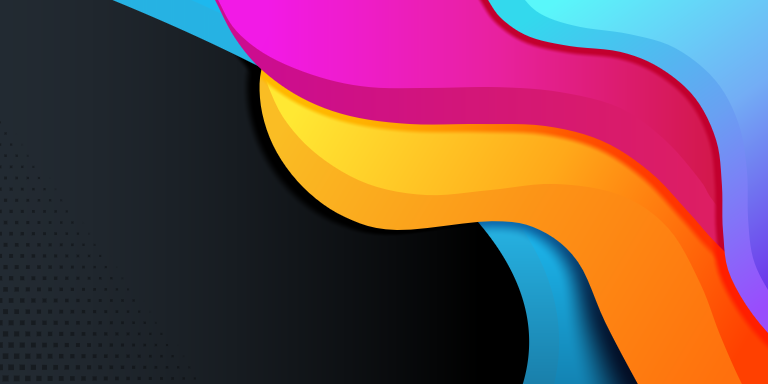
A Shadertoy shader for this background:

```glsl
// Layered wavy ribbons in pink, yellow and violet over a dark dotted backdrop.
#define KNOTS 14            // control points per ribbon edge
#define STEPS 6             // straight pieces per curve span
#define DOT_PITCH 2.9       // spacing of the halftone dots
#define DOT_DIM 0.66        // brightness kept inside a dot
#define SLATE vec3(0.135, 0.165, 0.195)
#define PINK_SHADOW 2.6     // shadow reach, in hundredths of the height
#define VIOLET_SHADOW 2.6

// Ribbon edges, in hundredths of the canvas height
const vec2 YELLOW_EDGE[KNOTS] = vec2[KNOTS](
    vec2(78.1, 100), vec2(69.3, 85.7), vec2(67.7, 74.5), vec2(71.1, 62.2),
    vec2(78.9, 51.3), vec2(89.8, 43.5), vec2(103.4, 40.1), vec2(128.1, 42.4),
    vec2(140.6, 40.1), vec2(150.5, 31.8), vec2(157.6, 16.1), vec2(166.1, 0),
    vec2(173, -12), vec2(215, -60));
const vec2 YELLOW_CORE[KNOTS] = vec2[KNOTS](
    vec2(68.5, 81), vec2(73.7, 69.5), vec2(82.8, 59.6), vec2(95.8, 52.1),
    vec2(111.2, 49.2), vec2(127.6, 50.5), vec2(144.5, 52.1), vec2(161.5, 49.2),
    vec2(174, 40.6), vec2(182.3, 26.3), vec2(187.5, 12.8), vec2(193.2, 0),
    vec2(199, -10), vec2(212, -40));
const vec2 PINK_EDGE[KNOTS] = vec2[KNOTS](
    vec2(50.8, 110.4), vec2(56, 100), vec2(61.2, 90.1), vec2(68.2, 81.8),
    vec2(78.6, 74.5), vec2(91.1, 69.8), vec2(106.8, 67.7), vec2(125, 67.7),
    vec2(141.9, 67.2), vec2(156.8, 63.3), vec2(169.3, 55.2), vec2(179.7, 44.3),
    vec2(188.8, 34.4), vec2(215, 10));
const vec2 PINK_CORE[KNOTS] = vec2[KNOTS](
    vec2(52, 110), vec2(56.8, 100), vec2(61.5, 92), vec2(70.3, 85.2),
    vec2(83.3, 79.9), vec2(96.4, 77.3), vec2(112, 77.1), vec2(130, 77.3),
    vec2(146, 76), vec2(161.5, 71.9), vec2(173.2, 63.5), vec2(182.3, 53.1),
    vec2(188.3, 44.5), vec2(215, 15));
const vec2 VIOLET_EDGE[KNOTS] = vec2[KNOTS](
    vec2(122.4, 109), vec2(127.1, 100), vec2(131, 94.8), vec2(138, 90.4),
    vec2(148.4, 88), vec2(161.5, 86.5), vec2(171.9, 82.3), vec2(181, 74.5),
    vec2(186.5, 63.5), vec2(188, 51.8), vec2(188.3, 39.6), vec2(190.4, 27.6),
    vec2(200, 13.3), vec2(216, 0));
const vec2 VIOLET_CORE[KNOTS] = vec2[KNOTS](
    vec2(131.5, 108), vec2(136.7, 100), vec2(141.9, 95.8), vec2(151, 93),
    vec2(164, 91.1), vec2(175.8, 87.5), vec2(186.2, 79.2), vec2(192.2, 68.2),
    vec2(194.5, 55.7), vec2(194.8, 43.2), vec2(196.1, 32.8), vec2(200, 24.5),
    vec2(205.7, 16.7), vec2(217, 5));

vec2 catmullRom(vec2 a, vec2 b, vec2 c, vec2 d, float t) {
    return b + 0.5 * t * (c - a + t * (2.0 * a - 5.0 * b + 4.0 * c - d
             + t * (3.0 * (b - c) + d - a)));
}

// Signed distance to a spline; negative where a downward ray crosses it an odd number of times
float splineDistance(vec2 p, vec2 k[KNOTS]) {
    float nearest = 1e6, side = 1.0;
    vec2 a = k[0];
    for (int i = 0; i < KNOTS - 1; i++) {
        for (int j = 1; j <= STEPS; j++) {
            vec2 b = catmullRom(k[max(i - 1, 0)], k[i], k[i + 1],
                                k[min(i + 2, KNOTS - 1)], float(j) / float(STEPS));
            vec2 ab = b - a, ap = p - a;
            vec2 gap = ap - ab * clamp(dot(ap, ab) / dot(ab, ab), 0.0, 1.0);
            nearest = min(nearest, dot(gap, gap));
            if ((a.x > p.x) != (b.x > p.x) && a.y + ab.y * ap.x / ab.x < p.y) side = -side;
            a = b;
        }
    }
    return side * sqrt(nearest);
}

vec3 ramp(vec3 a, vec3 b, vec3 c, float t) {
    t = 2.0 * clamp(t, 0.0, 1.0);
    return t < 1.0 ? mix(a, b, t) : mix(b, c, t - 1.0);
}

float cover(float d, float pixel) { return clamp(0.5 - d / pixel, 0.0, 1.0); }
float shadow(float d, float reach) { return 1.0 - smoothstep(0.4 * reach, reach, d); }

void mainImage(out vec4 fragColor, in vec2 fragCoord) {
    float pixel = 100.0 / iResolution.y;
    vec2 p = fragCoord * pixel;
    float yellowD = splineDistance(p, YELLOW_EDGE);
    float pinkD = splineDistance(p, PINK_EDGE);
    float violetD = splineDistance(p, VIOLET_EDGE);

    // Backdrop with staggered halftone squares growing toward the corner
    vec3 col = SLATE * (1.0 - pow(min(p.x / 125.0, 1.0), 1.5));
    float row = floor(p.y / DOT_PITCH);
    vec2 grid = vec2(p.x / DOT_PITCH + 0.5 * mod(row, 2.0), p.y / DOT_PITCH);
    vec2 offset = abs(fract(grid) - 0.5) * DOT_PITCH;
    float depth = 1.0 - p.x / 54.7 - p.y / 71.5;
    float dotD = max(offset.x, offset.y) - mix(0.25, 0.8, depth);
    col *= mix(1.0, DOT_DIM, cover(dotD, pixel) * smoothstep(0.0, 0.06, depth));
    float reach = mix(4.6, 1.2, smoothstep(70.0, 115.0, p.x));
    col *= (1.0 - shadow(yellowD, reach)) * (1.0 - shadow(pinkD, 3.2));

    // Blue ribbon with a parabolic edge
    float slope = 0.0274 * (p.y - 11.0);
    float blueD = (137.8 - 0.5 * slope * (p.y - 11.0) - p.x) / sqrt(1.0 + slope * slope);
    float height = clamp(p.y / 42.0, 0.0, 1.0);
    vec3 blue = mix(vec3(0.10, 0.50, 0.67), vec3(0.15, 0.70, 0.89), height);
    blue = mix(blue, blue * vec3(0.75, 1.03, 1.05), cover(blueD + 7.8, pixel));
    vec3 navy = mix(vec3(0.01, 0.05, 0.14), vec3(0.05, 0.42, 0.68), height * height);
    blue = mix(blue, navy, 1.0 - smoothstep(0.0, mix(14.0, 3.0, height), yellowD));
    col = mix(col, blue, cover(blueD, pixel));

    // Yellow to orange ribbon
    float t = (p.x - 0.6 * p.y - 34.0) / 154.0;
    vec3 band = ramp(vec3(0.98, 0.74, 0.14), vec3(0.99, 0.58, 0.09), vec3(1.0, 0.44, 0.05), t);
    vec3 core = ramp(vec3(1.0, 0.91, 0.20), vec3(1.0, 0.66, 0.10), vec3(1.0, 0.25, 0.0), t);
    vec3 yellow = mix(band, core, cover(splineDistance(p, YELLOW_CORE), pixel));
    float across = smoothstep(80.0, 185.0, p.x);
    yellow = mix(yellow, mix(vec3(1.0, 0.72, 0.0), vec3(1.0, 0.2, 0.0), across),
                 shadow(pinkD, PINK_SHADOW + across));
    yellow = mix(yellow, vec3(1.0, 0.12, 0.0), shadow(violetD, 1.4 * VIOLET_SHADOW));
    col = mix(col, yellow, cover(yellowD, pixel));

    // Pink ribbon
    t = (p.x - 70.0) / 120.0;
    band = ramp(vec3(0.80, 0.05, 0.56), vec3(0.83, 0.09, 0.46), vec3(0.87, 0.12, 0.38), t);
    core = ramp(vec3(0.95, 0.10, 0.90), vec3(0.91, 0.13, 0.62), vec3(0.82, 0.09, 0.27), t);
    vec3 pink = mix(band, core, cover(splineDistance(p, PINK_CORE), pixel));
    pink = mix(pink, vec3(0.76, 0.0, 0.18), shadow(violetD, VIOLET_SHADOW));
    col = mix(col, pink, cover(pinkD, pixel));

    // Cyan to violet ribbon
    t = (p.x - 145.0) * 0.006 + (100.0 - p.y) * 0.0085;
    band = ramp(vec3(0.20, 0.85, 0.93), vec3(0.41, 0.63, 0.95), vec3(0.60, 0.30, 0.99), t);
    core = ramp(vec3(0.35, 0.97, 0.98), vec3(0.45, 0.68, 0.96), vec3(0.43, 0.18, 0.92), t);
    vec3 violet = mix(band, core, cover(splineDistance(p, VIOLET_CORE), pixel));
    fragColor = vec4(mix(col, violet, cover(violetD, pixel)), 1.0);
}
```
